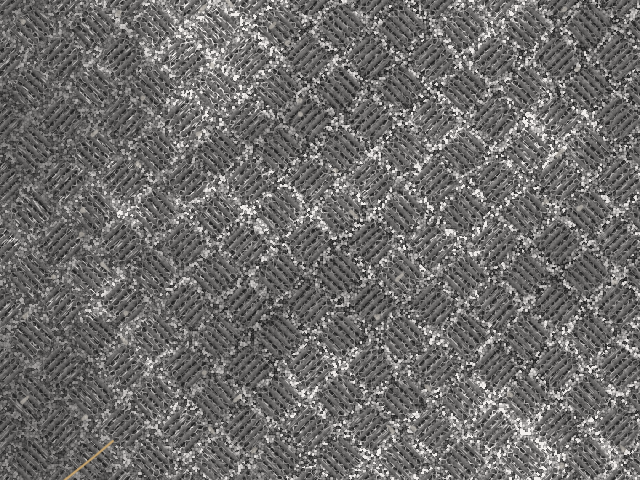
A Shadertoy shader for this texture:

```glsl
// Worn steel tread plate: basket-weave groups of five raised bars, pitted and covered in pale grit.

vec2 hash22(vec2 p) {
    vec3 h = fract(p.xyx * vec3(0.1031, 0.1030, 0.0973));
    h += dot(h, h.yzx + 33.33);
    return fract((h.xx + h.yz) * h.zy);
}

// Cellular noise: nearest distance, second nearest distance, random value of the cell
vec3 cells(vec2 p) {
    vec2 base = floor(p);
    vec3 result = vec3(9.0, 9.0, 0.0);
    for (int y = -1; y <= 1; y++)
    for (int x = -1; x <= 1; x++) {
        vec2 id = base + vec2(x, y);
        float d = length(id + 0.1 + 0.8 * hash22(id) - p);
        if (d < result.x) result = vec3(d, result.x, hash22(id + 71.0).x);
        else result.y = min(result.y, d);
    }
    return result;
}

// Layered, folded sines for broad staining, roughly -1 to 1
float stain(vec2 p) {
    float sum = 0.0, amp = 0.5;
    for (int i = 0; i < 5; i++) {
        p = mat2(0.8, 0.6, -0.6, 0.8) * p * 1.7 + 0.8 * sin(p.yx * 1.3) + 2.1;
        sum += amp * sin(p.x) * cos(p.y);
        amp *= 0.75;
    }
    return sum;
}

float segmentDistance(vec2 p, vec2 a, vec2 b) {
    vec2 ab = b - a;
    return length(p - a - ab * clamp(dot(p - a, ab) / dot(ab, ab), 0.0, 1.0));
}

void mainImage(out vec4 fragColor, in vec2 fragCoord) {
    vec2 uv = fragCoord / iResolution.y;
    float pixel = 1.0 / iResolution.y;

    // Diagonal checkerboard of bar groups, slightly uneven
    float period = 0.129;
    vec2 p = uv - vec2(0.516, 0.493) + 0.0022 * sin(uv.yx * vec2(17.0, 13.0) + vec2(0.0, 2.0));
    vec2 grid = vec2(p.x + p.y, p.y - p.x) / period;
    vec2 cell = floor(grid + 0.5);
    vec2 local = grid - cell + 0.05 * (hash22(cell + 40.0) - 0.5);
    bool rising = mod(cell.x + cell.y, 2.0) < 0.5;
    vec2 bar = rising ? local : local.yx;

    // Spindle bars, shorter toward the sides of a group
    float index = clamp(floor(bar.y / 0.17 + 0.5), -2.0, 2.0);
    vec2 jitter = hash22(cell * 7.0 + index * 3.1 + 200.0) - 0.5;
    float across = bar.y - index * 0.17 - 0.02 * jitter.x;
    float halfLength = 0.43 - 0.03 * abs(index) + 0.06 * jitter.y;
    float taper = 1.0 - pow(bar.x / halfLength, 2.0);
    float barDist = abs(across) - 0.054 * taper;
    float soft = 1.1 * pixel / period;
    float barMask = 1.0 - smoothstep(-soft, soft, barDist);
    float groupDist = length(max(abs(bar) - vec2(0.28, 0.3), 0.0)) - 0.1;
    float groupMask = 1.0 - smoothstep(-0.04, 0.05, groupDist);

    // Uneven wear: smeared and dark at the left, dusty above the middle
    float patches = stain(uv * 4.0);
    float smear = 1.0 - smoothstep(0.1, 0.65, uv.x + 0.15 * patches);
    float dust = exp(-pow((uv.x - 0.46) / 0.12, 2.0)) * smoothstep(0.4, 0.85, uv.y);
    float wear = clamp(0.45 + 0.5 * patches + 0.5 * dust - 0.2 * smear, 0.0, 1.0);

    // Fine grit on the flat ground
    vec3 grit = cells(uv * 180.0);
    float grain = (grit.z - 0.5) * 0.62 + (0.45 - grit.x) * 0.35;
    float ground = 0.47 + 0.15 * (wear - 0.4) + grain * mix(1.0, 0.55, smear) - 0.05 * smear;
    ground += 0.25 * wear * step(0.78, grit.z);

    // Dark pits with pale rims in the gaps between bars
    vec3 pit = cells(uv * 88.0);
    float rim = 1.0 - smoothstep(0.06, 0.3, pit.y - pit.x);
    float gap = 0.25 + rim * (0.22 + 0.45 * wear * pit.z) + 0.14 * grain;
    float tone = mix(ground, gap, groupMask * 0.88);

    // Bars lit from above, with a dark lower flank and a rubbed crest
    float lit = across * (rising ? 1.0 : 0.8) / 0.054;
    float steel = 0.41 + 0.12 * clamp(lit, -1.0, 1.0) + 0.13 * grain - 0.04 * smear;
    tone = mix(tone, steel, barMask * 0.92);
    tone -= 0.14 * groupMask * exp(-pow((across + 0.075) / 0.025, 2.0));

    // Scrapes running along the bars
    vec3 scrape = cells(vec2(bar.x * 4.0, bar.y * 24.0) + cell * 31.0);
    float scrapeMask = step(0.8, scrape.z) * (1.0 - smoothstep(0.2, 0.45, scrape.x));
    tone += 0.38 * scrapeMask * groupMask * clamp(wear + 0.4 * smear, 0.0, 1.0);

    // Chalky dust and a few pale flakes
    float chalk = smoothstep(0.45, 0.9, wear) * smoothstep(0.3, 0.8, hash22(floor(uv * 240.0)).x);
    tone += 0.14 * chalk * (1.0 - 0.6 * barMask);
    vec3 color = clamp(tone, 0.13, 0.94) * vec3(1.01, 0.995, 0.985);
    vec3 flake = cells(uv * 13.0 + 0.06 * sin(uv.yx * 170.0));
    float flakeMask = step(0.8, flake.z) * (1.0 - smoothstep(0.05, 0.11, flake.x));
    color = mix(color, vec3(0.71, 0.69, 0.66) + 0.12 * grain, 0.8 * flakeMask);

    // Bent dry straw in the lower left corner
    vec2 bend = vec2(0.197, 0.049);
    float straw = min(segmentDistance(uv, vec2(0.13, -0.004), bend),
                      segmentDistance(uv, bend, vec2(0.235, 0.081)));
    float strawMask = 1.0 - smoothstep(0.0022 - pixel, 0.0022 + pixel, straw);
    color = mix(color, vec3(0.79, 0.65, 0.43), strawMask);

    fragColor = vec4(color, 1.0);
}
```
